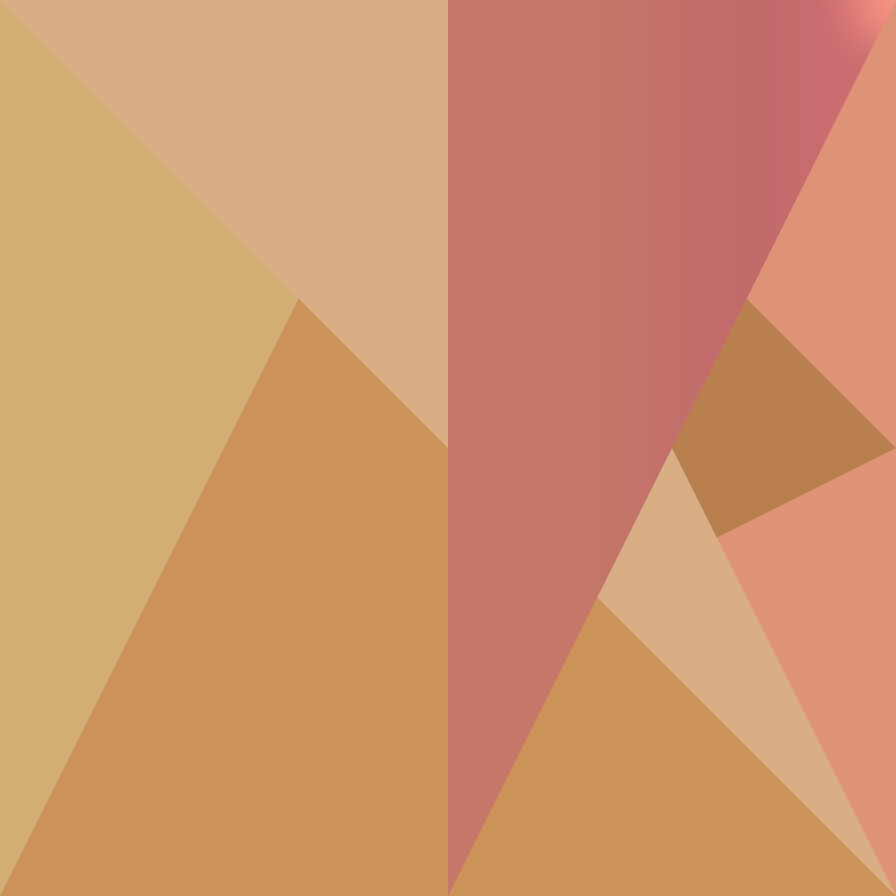
A WebGL 1 fragment shader for this background:

```glsl
precision highp float;
// Folded-paper background: flat warm facets cut by straight diagonals, in two halves.
// Each facet is painted over the last with a smooth half-plane mask, and the
// large rose facet carries a horizontal gradient ending in a bright corner glow.

uniform vec2 u_resolution;

// Facet colours
const vec3 TAN    = vec3(0.850, 0.683, 0.518);
const vec3 GOLD   = vec3(0.829, 0.686, 0.463);
const vec3 ORANGE = vec3(0.797, 0.573, 0.349);
const vec3 BROWN  = vec3(0.730, 0.498, 0.310);
const vec3 SALMON = vec3(0.872, 0.578, 0.465);

// Rose facet gradient, from left to right
const vec3 ROSE_WARM = vec3(0.773, 0.461, 0.408);
const vec3 ROSE_DUST = vec3(0.767, 0.468, 0.408);
const vec3 ROSE_DEEP = vec3(0.760, 0.420, 0.420);
const vec3 ROSE_PINK = vec3(0.800, 0.425, 0.440);
const vec3 CORNER_GLOW = vec3(0.960, 0.570, 0.500);

const float SPLIT = 0.5;  // x of the vertical fold

// Smooth coverage of the area above the line y = slope * x + offset
float above(vec2 p, float slope, float offset) {
  float dist = (p.y - slope * p.x - offset) / length(vec2(slope, 1.0));
  return clamp(dist * min(u_resolution.x, u_resolution.y) + 0.5, 0.0, 1.0);
}

vec3 roseGradient(vec2 p) {
  vec3 color = mix(ROSE_WARM, ROSE_DUST, smoothstep(0.50, 0.62, p.x));
  color = mix(color, ROSE_DEEP, smoothstep(0.64, 0.84, p.x));
  color = mix(color, ROSE_PINK, smoothstep(0.84, 0.94, p.x));
  return mix(color, CORNER_GLOW, smoothstep(0.09, 0.0, distance(p, vec2(1.0))));
}

vec3 leftHalf(vec2 p) {
  vec3 color = mix(ORANGE, GOLD, above(p, 2.0, 0.0));
  return mix(color, TAN, above(p, -1.0, 1.0));
}

vec3 rightHalf(vec2 p) {
  // Orange base with a tan sliver
  vec3 color = mix(ORANGE, TAN, above(p, -1.0, 1.0));

  // Salmon side with a brown notch
  vec3 side = mix(SALMON, BROWN, above(p, 0.5, 0.0));
  side = mix(side, SALMON, above(p, -1.0, 1.5));
  color = mix(color, side, above(p, -2.0, 2.0));

  // Rose wedge on top
  return mix(color, roseGradient(p), above(p, 2.0, -1.0));
}

void main() {
  vec2 p = gl_FragCoord.xy / u_resolution;
  float rightMask = clamp((p.x - SPLIT) * u_resolution.x + 0.5, 0.0, 1.0);
  gl_FragColor = vec4(mix(leftHalf(p), rightHalf(p), rightMask), 1.0);
}
```
